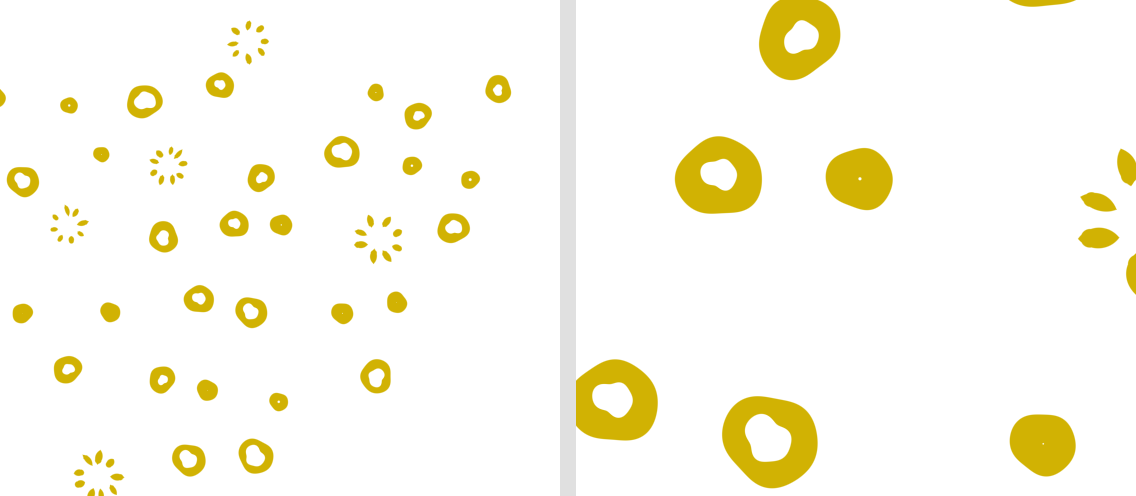
Left, the full canvas; right, a detail of the centre.
This pattern is drawn by a WebGL 1 fragment shader. Its source:

```glsl
precision highp float;
// Hand-drawn ochre dots, rings and petal bursts scattered loosely on white.
// A staggered, jittered grid gives each cell one mark; layered sines wobble
// the outlines, and a funnel-shaped region leaves the lower corners empty.

uniform vec2 u_resolution;

// Lengths are fractions of the canvas height.
const vec3 PAPER = vec3(1.0);
const vec3 OCHRE = vec3(0.82, 0.70, 0.01);
const float CELL = 0.146;
const float JITTER = 0.52;           // fraction of a cell
const float BURST_SHARE = 0.14;
const float DOT_SHARE = 0.38;
const vec2 DOT_RADIUS = vec2(0.0155, 0.0215);
const vec2 RING_RADIUS = vec2(0.0235, 0.0350);
const vec2 HOLE_RATIO = vec2(0.30, 0.58);
const float PINHOLE = 0.0024;
const float PETAL_ORBIT = 0.036;
const vec2 PETAL_HALF = vec2(0.0140, 0.0062);
const float EDGE = 0.8;              // edge softness in pixels
const float TAU = 6.2831853;
const float FAR = 1.0;

float hash(vec2 cell, float seed) {
  vec3 q = fract(vec3(cell, seed) * vec3(0.1031, 0.1130, 0.0973) + 0.37);
  q += dot(q, q.yzx + 33.33);
  return fract((q.x + q.y) * q.z);
}

vec2 rotate(vec2 p, float angle) {
  float c = cos(angle), s = sin(angle);
  return vec2(c * p.x + s * p.y, c * p.y - s * p.x);
}

// Circle with an uneven, hand-drawn outline.
float blob(vec2 p, float radius, float phase, float wobble) {
  float a = atan(p.y, p.x);
  float wave = sin(2.0 * a + phase) + 0.7 * sin(3.0 * a + phase * 2.3)
             + 0.3 * sin(5.0 * a + phase * 3.7);
  return length(p) - radius * (1.0 + wobble * wave);
}

float dotMark(vec2 p, vec2 cell) {
  float phase = TAU * hash(cell, 11.0);
  float radius = mix(DOT_RADIUS.x, DOT_RADIUS.y, hash(cell, 12.0));
  float d = blob(p, radius, phase, 0.055);
  float hole = PINHOLE * (2.0 * hash(cell, 13.0) - 0.8);
  return max(d, hole - length(p));
}

float ringMark(vec2 p, vec2 cell) {
  float phase = TAU * hash(cell, 21.0);
  float size = hash(cell, 22.0);
  float radius = mix(RING_RADIUS.x, RING_RADIUS.y, size);
  float ratio = mix(HOLE_RATIO.x, HOLE_RATIO.y, size);
  vec2 shift = 0.07 * radius * vec2(cos(phase), sin(phase));
  float outer = blob(p, radius, phase, 0.06);
  float hole = blob(p - shift, radius * ratio, phase + 0.6, 0.13);
  return max(outer, -hole);
}

// Pointed leaf along x, rounded off near its negative end.
float petal(vec2 p, vec2 halfSize) {
  float arc = dot(halfSize, halfSize) / (2.0 * halfSize.y);
  float leaf = length(vec2(p.x, abs(p.y) + arc - halfSize.y)) - arc;
  float bulb = length(p + vec2(0.42 * halfSize.x, 0.0)) - 0.9 * halfSize.y;
  return min(leaf, bulb);
}

float burstMark(vec2 p, vec2 cell) {
  float scale = mix(0.8, 1.08, hash(cell, 31.0));
  float count = 8.0 + floor(2.0 * hash(cell, 32.0));
  float sector = TAU / count;
  p = rotate(p, TAU * hash(cell, 33.0)) / scale;
  float index = floor(atan(p.y, p.x) / sector + 0.5);
  vec2 id = cell + 7.0 * mod(index + count, count);
  p = rotate(p, index * sector + 0.2 * (hash(id, 34.0) - 0.5));
  p.x -= PETAL_ORBIT * mix(0.94, 1.06, hash(id, 35.0));
  p = rotate(p, 0.6 * (hash(id, 36.0) - 0.5));
  p.x *= hash(id, 37.0) < 0.4 ? -1.0 : 1.0;
  p.y += 14.0 * p.x * p.x * (hash(id, 38.0) - 0.5);
  vec2 halfSize = PETAL_HALF * vec2(mix(0.6, 1.05, hash(id, 39.0)),
                                   mix(0.8, 1.1, hash(id, 40.0)));
  return petal(p, halfSize) * scale;
}

// Wide at the top, narrowing to the lower left of the middle.
bool occupied(vec2 c) {
  return c.x > 0.20 - 0.45 * c.y && c.x < 0.62 + 0.60 * c.y && c.y < 0.93;
}

float markInCell(vec2 p, vec2 cell, float stagger) {
  vec2 offset = vec2(hash(cell, 1.0), hash(cell, 2.0)) - 0.5;
  vec2 center = CELL * (cell + 0.5 + JITTER * offset + vec2(stagger, 0.0));
  if (!occupied(center) || hash(cell, 3.0) < 0.04) return FAR;
  // An additive sequence spreads the three kinds evenly.
  float kind = fract(dot(cell, vec2(0.7549, 0.5698)) + 0.35);
  if (kind < BURST_SHARE) return burstMark(p - center, cell);
  if (kind < BURST_SHARE + DOT_SHARE) return dotMark(p - center, cell);
  return ringMark(p - center, cell);
}

void main() {
  vec2 p = gl_FragCoord.xy / u_resolution.y;
  float d = FAR;
  for (int j = -1; j <= 1; j++) {
    float row = floor(p.y / CELL) + float(j);
    float stagger = 0.5 * mod(row, 2.0);
    float column = floor(p.x / CELL - stagger);
    for (int i = -1; i <= 1; i++)
      d = min(d, markInCell(p, vec2(column + float(i), row), stagger));
  }
  float soft = EDGE / u_resolution.y;
  float ink = 1.0 - smoothstep(-soft, soft, d);
  gl_FragColor = vec4(mix(PAPER, OCHRE, ink), 1.0);
}
```
